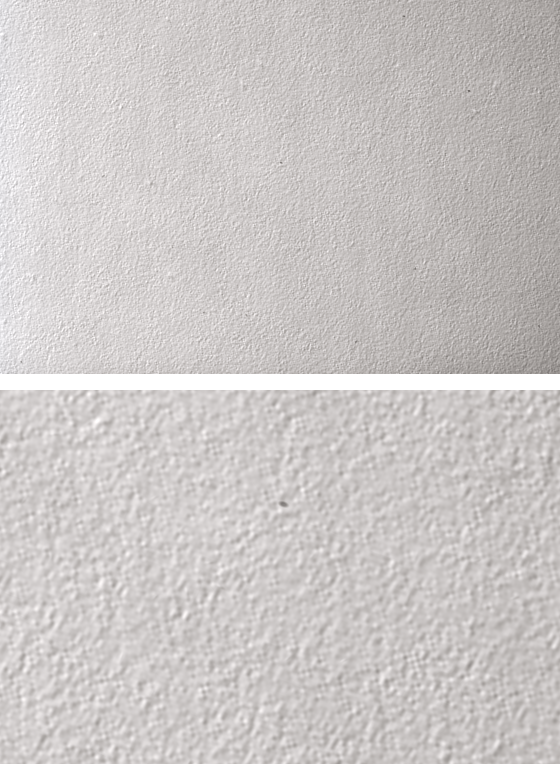
Top: the whole. Bottom: its middle third, enlarged.
Write a Shadertoy shader that draws this texture.

```glsl
// Pale, finely grained plaster wall lit from the upper left.
// Noise is treated as a height field and shaded by its slope towards the light;
// small flakes and pits are added, over a falloff from left to right.

float hash(vec2 p) {
    vec3 q = fract(p.xyx * vec3(0.1031, 0.1030, 0.0973));
    q += dot(q, q.yzx + 33.33);
    return fract((q.x + q.y) * q.z);
}

float noise(vec2 p) {
    vec2 i = floor(p), f = fract(p);
    f = f * f * (3.0 - 2.0 * f);
    return mix(mix(hash(i), hash(i + vec2(1, 0)), f.x),
               mix(hash(i + vec2(0, 1)), hash(i + vec2(1, 1)), f.x), f.y);
}

mat2 rotation(float angle) {
    float c = cos(angle), s = sin(angle);
    return mat2(c, s, -s, c);
}

// Height of the plaster: thin creases, main grain and fine grit
float plasterHeight(vec2 p) {
    float crease = 1.0 - abs(2.0 * noise(rotation(0.4) * p * 80.0 + 71.0) - 1.0);
    float grain = noise(rotation(0.25) * p * vec2(175.0, 140.0) + 300.0);
    float grit = noise(rotation(2.1) * p * 265.0 + 700.0);
    return 0.20 * crease + 0.48 * grain + 0.50 * grit;
}

// Raised flakes, one at most per cell, bright towards the light and dark behind
float flakes(vec2 p, float density, float chance, vec2 light) {
    vec2 cell = floor(p * density);
    vec2 center = 0.3 + 0.4 * vec2(hash(cell + 11.0), hash(cell + 47.0));
    vec2 d = fract(p * density) - center;
    float radius = mix(0.06, 0.12, hash(cell + 83.0));
    vec2 e = rotation(hash(cell + 29.0) * 6.283) * d * vec2(0.65, 1.5) / radius;
    float slope = dot(d, light) / radius;
    return step(hash(cell + 5.0), chance) * slope * exp(-dot(e, e));
}

// Rare dark pits
float pits(vec2 p) {
    vec2 cell = floor(p * 5.0);
    vec2 center = 0.15 + 0.7 * vec2(hash(cell + 131.0), hash(cell + 157.0));
    vec2 d = rotation(hash(cell + 19.0) * 3.0) * (fract(p * 5.0) - center);
    float depth = step(hash(cell + 173.0), 0.3) * mix(0.4, 1.0, hash(cell + 191.0));
    return depth * (1.0 - smoothstep(0.006, 0.024, length(d * vec2(0.8, 1.4))));
}

// Broad light over the wall, uv from 0 to 1
float wallLight(vec2 uv) {
    float tone = 0.862 - 0.135 * uv.x - 0.07 * pow(uv.x, 4.0);
    tone += 0.04 * exp(-uv.x * 16.0);
    tone -= 0.02 * smoothstep(0.6, 1.0, uv.y);
    tone -= 0.05 * pow(uv.x, 3.0) * (1.0 - smoothstep(0.0, 0.5, uv.y));
    return tone - 0.05 * exp(-uv.y * 28.0);
}

void mainImage(out vec4 fragColor, in vec2 fragCoord) {
    vec2 uv = fragCoord / iResolution.xy;
    vec2 p = fragCoord / iResolution.y;
    vec2 light = normalize(vec2(-0.8, 0.6));

    // Slope of the relief along the light, rougher in some patches
    vec2 offset = light * 0.0019;
    float relief = plasterHeight(p - offset) - plasterHeight(p + offset);
    relief *= mix(0.7, 1.3, noise(p * 32.0 + 90.0));

    // Faint mottling and vertical roller streaks
    float mottling = noise(p * 9.0 + 20.0) + noise(p * 24.0 + 60.0) - 1.0;
    float streaks = noise(p * vec2(60.0, 3.0) + 40.0) - 0.5;

    float tone = wallLight(uv) + 0.235 * relief;
    tone += 0.02 * mottling + 0.02 * streaks;
    tone += 0.12 * flakes(p, 34.0, 0.25, light);
    tone += 0.17 * flakes(p + 3.7, 16.0, 0.12, light);
    tone -= 0.35 * pits(p);

    // Warm shadows, neutral lights, slightly cool at the bright left edge
    vec3 tint = mix(vec3(0.014, -0.004, -0.014), vec3(0.012, -0.004, -0.006),
                    smoothstep(0.65, 0.85, tone));
    tint += vec3(-0.012, 0.0, 0.014) * exp(-uv.x * 14.0);
    fragColor = vec4(clamp(tone + tint, 0.0, 1.0), 1.0);
}
```
